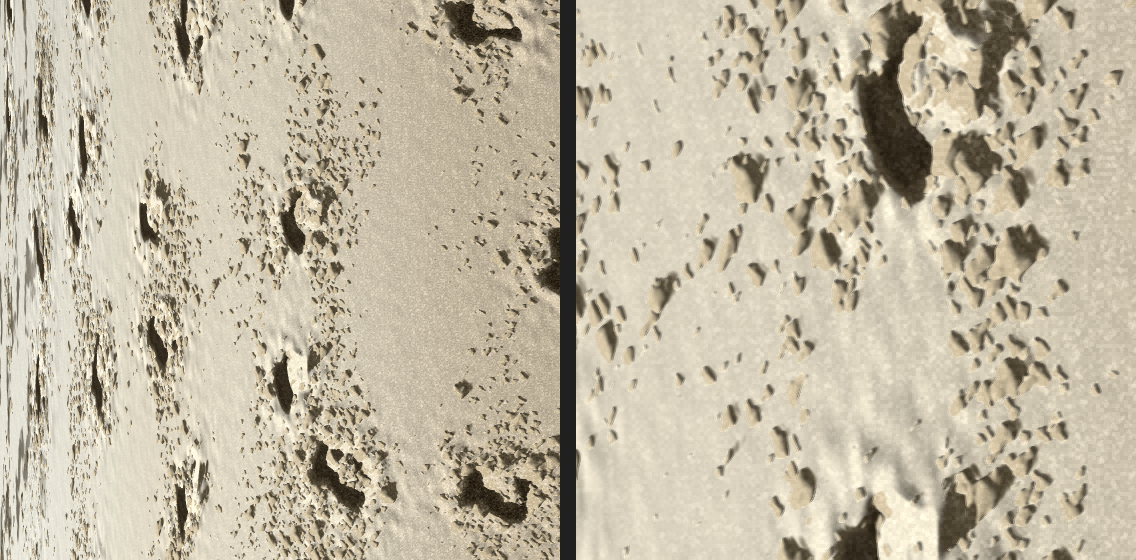
Left: the whole. Right: its middle third, enlarged.
A three.js fragment shader for this texture:

```glsl
// Trampled beach sand seen sideways: rows of footprints and crumbs under a low sun.
varying vec2 vUv;

vec2 hash2(vec2 p) {
  p = vec2(dot(p, vec2(127.1, 311.7)), dot(p, vec2(269.5, 183.3)));
  return fract(sin(p) * 43758.5);
}

// Layered, self-warped sines, roughly -1 to 1
float waves(vec2 p) {
  float sum = 0.0, amp = 0.55;
  for (int i = 0; i < 3; i++) {
    p = mat2(0.8, 0.6, -0.6, 0.8) * p * 1.8 + 1.3;
    sum += amp * sin(p.x + 1.5 * sin(p.y));
    amp *= 0.6;
  }
  return sum;
}

// Cellular domes: height of scattered round crumbs, from the four nearest cells
float crumbs(vec2 p, float size, float density) {
  vec2 g = p / size;
  g += 0.16 * sin(g.yx * 4.0) + 0.08 * sin(g.yx * 9.0 + 2.0);
  vec2 id = floor(g - 0.5);
  float h = 0.0;
  for (int n = 0; n < 4; n++) {
    vec2 cell = id + vec2(mod(float(n), 2.0), floor(float(n) / 2.0));
    vec2 k = hash2(cell + 57.0);
    vec2 centre = cell + 0.15 + 0.7 * hash2(cell);
    float radius = mix(0.24, 0.6, k.x * k.x) * smoothstep(0.0, 0.15, density - k.y);
    float d = length(g - centre) / max(radius, 0.001);
    h = max(h, radius * sqrt(max(0.0, 1.0 - d * d)));
  }
  return h * size;
}

// Footprints in loose columns: x is height, y is how churned the sand is
vec2 footprints(vec2 p) {
  vec2 spacing = vec2(0.42, 0.21);
  vec2 origin = vec2(0.23, 0.03);
  vec2 id = floor((p - origin) / spacing - 0.5);
  vec2 wobble = 0.009 * vec2(sin(p.y * 61.0 + 3.0 * sin(p.x * 40.0)), sin(p.x * 73.0 + p.y * 35.0));
  vec2 result = vec2(0.0);
  for (int n = 0; n < 4; n++) {
    vec2 cell = id + vec2(mod(float(n), 2.0), floor(float(n) / 2.0));
    vec2 r = hash2(cell + 11.0), k = hash2(cell + 31.0);
    vec2 q = p - origin - (cell + 0.5 + (r - 0.5) * vec2(0.45, 0.6)) * spacing + wobble;
    q.x += q.y * (k.x - 0.5) * 0.7;
    float present = step(k.y, 0.72);
    float d = length(q / vec2(0.035 + 0.03 * k.x, 0.045 + 0.025 * r.x));
    float hole = 1.0 - smoothstep(0.6, 1.05, d);
    float rim = exp(-9.0 * (d - 1.25) * (d - 1.25));
    float fill = 1.0 - smoothstep(0.3, 1.0, length((q - vec2(0.015, 0.018)) / vec2(0.04, 0.05)));
    result.x += present * (0.005 * rim - 0.036 * hole + 0.028 * fill);
    result.y = max(result.y, present * exp(-0.35 * d * d));
  }
  return result;
}

// Share of the ground covered by crumbs
float crumbDensity(vec2 p, float churned) {
  float trail = 0.5 + 0.5 * cos((p.x - 0.02) * 14.96 + 0.5 * sin(p.y * 5.0));
  float patches = clamp(0.5 + 0.75 * waves(p * vec2(10.0, 4.0)), 0.0, 1.2);
  float far = 1.0 - smoothstep(-2.0, -1.1, p.x);
  float middle = exp(-40.0 * (p.x + 0.5) * (p.x + 0.5));
  return churned * (0.3 + 0.8 * patches) + patches * (0.6 * trail + 0.3 * far + 0.35 * middle) + 0.03;
}

// x is ground height, y is the height of loose crumbs on it
vec2 terrain(vec2 p, float density) {
  vec2 prints = footprints(p);
  float loose = crumbs(p, 0.024, density * 0.75);
  loose = max(loose, crumbs(p + 3.7, 0.0125, density * 1.1) * smoothstep(-1.9, -1.4, p.x));
  float clods = (0.0005 + 0.007 * prints.y) * waves(p * 34.0);
  return vec2(prints.x + loose + clods, loose);
}

// Wet pale sand far away at the left, warm dry sand near at the right
vec3 sandColor(vec2 uv) {
  vec3 c = mix(vec3(0.89, 0.88, 0.83), vec3(0.87, 0.84, 0.76), smoothstep(0.05, 0.3, uv.x));
  c = mix(c, vec3(0.77, 0.72, 0.63), smoothstep(0.4, 0.95, uv.x + 0.12 * (uv.y - 0.5)));
  return c + 0.07 * (0.5 - uv.y) * (1.0 - uv.x);
}

vec3 shade(vec2 uv) {
  // Foreshortening: the ground is squeezed sideways toward the left
  vec2 p = vec2(0.8 * log(max(uv.x, 0.0) + 0.06), uv.y);
  vec2 toSun = vec2(-0.83, -0.56);
  float density = crumbDensity(p, footprints(p).y);
  vec2 ground = terrain(p, density);

  // March toward the sun for the facing slope and cast shadows
  float slope = 0.0, cover = 0.0, t = 0.003;
  for (int i = 0; i < 5; i++) {
    float rise = terrain(p + toSun * t, density).x - ground.x;
    if (i == 0) slope = rise / t;
    cover = max(cover, rise - 0.42 * t);
    t *= 1.85;
  }

  vec3 color = sandColor(uv);
  color = mix(color, vec3(0.72, 0.66, 0.54), 0.8 * smoothstep(0.0, 0.004, ground.y));
  color *= 1.0 - 0.5 * clamp(slope, -0.3, 1.0);
  float depth = smoothstep(0.0, 0.03, -ground.x);
  vec3 shadow = mix(vec3(0.31, 0.27, 0.20), vec3(0.17, 0.14, 0.09), depth);
  color = mix(color, shadow, 0.93 * smoothstep(0.0, 0.005, cover));

  // Distant ridges merge into thin dark streaks
  float streak = smoothstep(0.3, 0.75, waves(vec2(p.x * 16.0, p.y * 8.0)) + 0.3 * waves(p * 50.0));
  return mix(color, vec3(0.30, 0.27, 0.21), 0.75 * streak * (1.0 - smoothstep(0.02, 0.12, uv.x)));
}

void main() {
  // Two samples across soften the squeezed distance
  vec3 color = vec3(0.0);
  for (int i = 0; i < 2; i++) color += 0.5 * shade(vUv + vec2(float(i) * 0.001 - 0.0005, 0.0));
  // Fine speckled grain, stronger nearby
  float grain = crumbs(vUv + 5.0, 0.0045, 0.8) / 0.0045 + 0.5 * hash2(floor(vUv * 420.0)).x;
  color += (grain - 0.45) * mix(0.04, 0.18, smoothstep(0.15, 0.9, vUv.x));
  gl_FragColor = vec4(clamp(color, 0.0, 1.0), 1.0);
}
```
